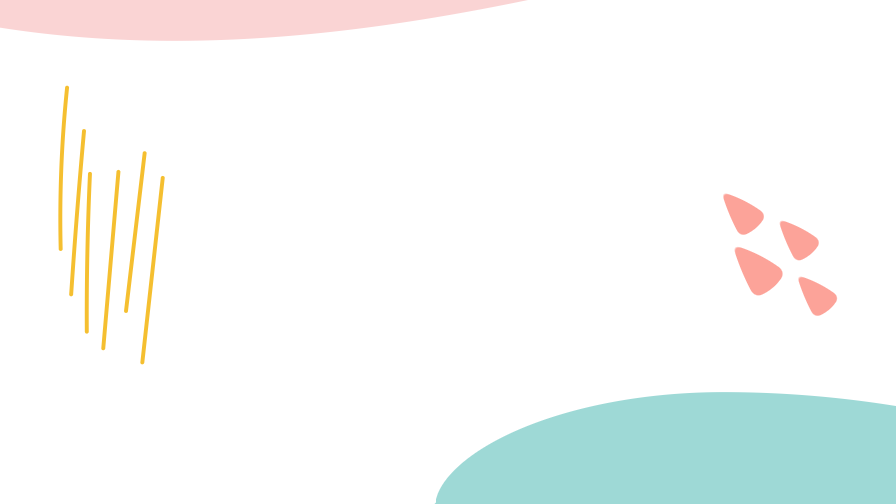
This background is drawn by a Shadertoy shader. Its source:

```glsl
const vec3 PAPER = vec3(1.0);
const vec3 TEAL = vec3(0.62, 0.85, 0.84);
const vec3 BLUSH = vec3(0.98, 0.83, 0.83);
const vec3 CORAL = vec3(0.99, 0.64, 0.60);
const vec3 GOLD = vec3(0.96, 0.75, 0.19);

// Lengths are in canvas heights
const vec2 HILL_TOP = vec2(1.435, 0.222);
const float HILL_REACH = 0.571;
const float HILL_ROUNDNESS = 0.58;
const float HILL_FALL = 0.235;

const vec2 CANOPY_LOW = vec2(0.347, 0.919);
const float CANOPY_BEND = 0.2;
const float CANOPY_SKEW = 0.05;

// Stroke: top point, bottom point
const int STROKES = 6;
const vec4 STROKE_ENDS[STROKES] = vec4[](
    vec4(0.1331, 0.826, 0.1204, 0.506), vec4(0.1667, 0.740, 0.1412, 0.416),
    vec4(0.1785, 0.655, 0.1722, 0.342), vec4(0.2350, 0.659, 0.2049, 0.309),
    vec4(0.2870, 0.696, 0.2500, 0.383), vec4(0.3229, 0.647, 0.2824, 0.281));
const float STROKE_BOW[STROKES] = float[](-0.0051, -0.001, -0.002, 0.0, 0.0, 0.0);
const float STROKE_RADIUS = 0.0039;

// Petal: tip position, scale
const int PETALS = 4;
const vec3 PETAL_PLACES[PETALS] = vec3[](
    vec3(1.4317, 0.619, 1.0), vec3(1.5440, 0.565, 0.96),
    vec3(1.4537, 0.514, 1.18), vec3(1.5810, 0.454, 0.95));
const vec2 PETAL_RIGHT = vec2(0.088, -0.045);
const vec2 PETAL_BOTTOM = vec2(0.037, -0.088);
const vec3 PETAL_BULGE = vec3(0.05, 0.11, 0.03);
const float PETAL_ROUNDING = 0.014;

// Coverage from a distance, positive inside
float coverage(float inside) {
    return clamp(0.5 + inside * iResolution.y, 0.0, 1.0);
}

// Coverage below a curve, corrected for its slope
float coverageBelow(float gap) {
    float slope = length(vec2(dFdx(gap), dFdy(gap)));
    return clamp(0.5 + gap / max(slope, 1e-6), 0.0, 1.0);
}

float smoothMax(float a, float b, float k) {
    float h = max(k - abs(a - b), 0.0) / k;
    return max(a, b) + 0.25 * k * h * h;
}

float hillHeight(float x) {
    float dx = x - HILL_TOP.x;
    if (dx > 0.0) return HILL_TOP.y - HILL_FALL * dx * dx;
    float r = dx / HILL_REACH;
    return HILL_TOP.y * pow(max(1.0 - r * r, 0.0), HILL_ROUNDNESS);
}

float canopyEdge(float x) {
    float dx = x - CANOPY_LOW.x;
    return CANOPY_LOW.y + (CANOPY_BEND - CANOPY_SKEW * dx) * dx * dx;
}

// Capsule whose spine bows sideways along a parabola
float strokeDistance(vec2 p, vec4 ends, float bow) {
    vec2 along = ends.zw - ends.xy;
    vec2 q = p - ends.xy;
    float t = clamp(dot(q, along) / dot(along, along), 0.0, 1.0);
    q.x -= 4.0 * bow * t * (1.0 - t);
    return length(q - along * t) - STROKE_RADIUS;
}

// Disc whose rim passes through a and b, bulging to the left of a-b
float arcDistance(vec2 p, vec2 a, vec2 b, float bulge) {
    vec2 edge = b - a;
    float span = length(edge);
    float sag = bulge * span;
    float radius = (0.25 * span * span + sag * sag) / (2.0 * sag);
    vec2 outward = vec2(-edge.y, edge.x) / span;
    return length(p - 0.5 * (a + b) - outward * (sag - radius)) - radius;
}

float petalDistance(vec2 p) {
    float top = arcDistance(p, vec2(0.0), PETAL_RIGHT, PETAL_BULGE.x);
    float base = arcDistance(p, PETAL_RIGHT, PETAL_BOTTOM, PETAL_BULGE.y);
    float side = arcDistance(p, PETAL_BOTTOM, vec2(0.0), PETAL_BULGE.z);
    return smoothMax(smoothMax(top, base, PETAL_ROUNDING), side, PETAL_ROUNDING);
}

void mainImage(out vec4 fragColor, in vec2 fragCoord) {
    vec2 p = fragCoord / iResolution.y;

    // Large corner shapes
    vec3 color = mix(PAPER, BLUSH, coverageBelow(p.y - canopyEdge(p.x)));
    color = mix(color, TEAL, coverageBelow(hillHeight(p.x) - p.y));

    // Hand-drawn strokes
    float strokes = 1e3;
    for (int i = 0; i < STROKES; i++)
        strokes = min(strokes, strokeDistance(p, STROKE_ENDS[i], STROKE_BOW[i]));
    color = mix(color, GOLD, coverage(-strokes));

    // Scattered petals
    float petals = 1e3;
    for (int i = 0; i < PETALS; i++) {
        vec3 place = PETAL_PLACES[i];
        petals = min(petals, petalDistance((p - place.xy) / place.z) * place.z);
    }
    color = mix(color, CORAL, coverage(-petals));

    fragColor = vec4(color, 1.0);
}
```
